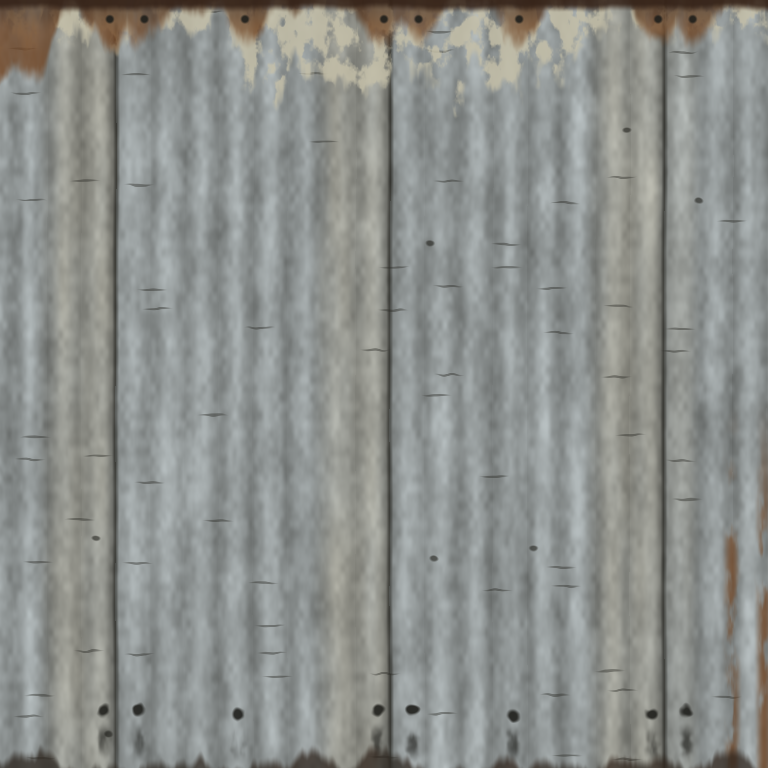
A WebGL 2 fragment shader for this texture:

```glsl
#version 300 es
precision highp float;

uniform vec2 u_resolution;
out vec4 outColor;

const float FIRST_SEAM = 0.151;
const float SHEET_WIDTH = 0.357;
const float RIDGES_PER_SHEET = 8.0;

const vec3 STEEL_DARK = vec3(0.43, 0.445, 0.44);
const vec3 STEEL_LIGHT = vec3(0.70, 0.73, 0.735);
const vec3 WARM_GREY = vec3(0.59, 0.58, 0.53);
const vec3 PALE_PAINT = vec3(0.77, 0.75, 0.66);
const vec3 RUST = vec3(0.44, 0.27, 0.14);
const vec3 RUST_DARK = vec3(0.20, 0.13, 0.09);
const vec3 GRIME = vec3(0.17, 0.17, 0.15);

float hash(vec2 p) {
    return fract(sin(dot(p, vec2(127.1, 311.7))) * 43758.5453);
}

float noise(vec2 p) {
    vec2 i = floor(p), f = fract(p);
    f = f * f * (3.0 - 2.0 * f);
    float low = mix(hash(i), hash(i + vec2(1, 0)), f.x);
    float high = mix(hash(i + vec2(0, 1)), hash(i + vec2(1, 1)), f.x);
    return mix(low, high, f.y);
}

float fbm(vec2 p) {
    float sum = 0.0, weight = 0.5;
    for (int i = 0; i < 4; i++) {
        sum += weight * noise(p);
        p = p * 2.03 + 17.3;
        weight *= 0.5;
    }
    return sum / 0.9375;
}

float band(float d, float halfWidth, float blur) {
    return 1.0 - smoothstep(halfWidth - blur, halfWidth + blur, abs(d));
}

// Distance along x to the closest of three fixings on each sheet
float fixingOffset(float x, float shift) {
    float nearest = 1.0;
    for (int i = 0; i < 3; i++) {
        float place = FIRST_SEAM + shift - 0.016 + 0.045 * float(i) + 0.086 * float(i / 2);
        float d = (x - place) / SHEET_WIDTH;
        d = (d - floor(d + 0.5)) * SHEET_WIDTH;
        if (abs(d) < abs(nearest)) nearest = d;
    }
    return nearest;
}

// Short horizontal scratches or small pits, one chance per cell
float marks(vec2 p, vec2 grid, vec2 size, float chance) {
    vec2 cell = floor(p * grid);
    vec2 center = 0.3 + 0.4 * vec2(hash(cell + 3.1), hash(cell + 8.7));
    vec2 d = (fract(p * grid) - center) / grid;
    d.y += 0.003 * (noise(p * 90.0) - 0.5);
    float shape = 1.0 - smoothstep(0.5, 1.2, length(d / size));
    return shape * step(hash(cell), chance);
}

vec3 steel(vec2 p, float s, float sheet) {
    float wave = -cos(6.28318 * s / SHEET_WIDTH * RIDGES_PER_SHEET);
    float ridge = floor(s / SHEET_WIDTH * RIDGES_PER_SHEET);
    float tone = 0.5 + 0.23 * wave * (0.7 + 0.6 * hash(vec2(ridge, sheet)));
    tone += 0.55 * (fbm(p * vec2(48.0, 20.0)) - 0.5);
    tone += 0.34 * (fbm(p * vec2(9.0, 5.0) + sheet) - 0.5);
    tone += 0.28 * (noise(p * vec2(150.0, 85.0)) - 0.5);
    tone += 0.20 * (noise(vec2(p.x * 110.0, p.y * 4.0)) - 0.5);
    vec3 color = mix(STEEL_DARK, STEEL_LIGHT, clamp(tone, -0.15, 1.15));
    // Weathered laps beside the seams
    float lap = smoothstep(0.25, 0.29, s) + 0.5 * band(s - 0.02, 0.02, 0.01) * step(1.5, sheet);
    vec3 warm = WARM_GREY * (0.8 + 0.4 * tone);
    return mix(color, warm, lap * (0.45 + 0.3 * noise(p * vec2(60.0, 8.0))));
}

void main() {
    vec2 p = gl_FragCoord.xy / u_resolution;
    vec2 q = p + vec2(0.002 * (noise(vec2(p.y * 9.0, 2.0)) - 0.5), 0.0);
    float along = (q.x - FIRST_SEAM) / SHEET_WIDTH;
    float sheet = floor(along);
    float s = fract(along) * SHEET_WIDTH;
    float seam = min(s, SHEET_WIDTH - s);
    vec3 color = steel(q, s, sheet);

    // Overlap shadows
    color = mix(color, GRIME, 0.72 * band(seam, 0.0027, 0.0025) * (0.6 + 0.4 * noise(p * vec2(3.0, 30.0))));
    color *= 1.0 - 0.2 * band(SHEET_WIDTH - s, 0.008, 0.008);

    // Scratches and pits
    color = mix(color, GRIME, 0.42 * marks(p, vec2(13.0, 36.0), vec2(0.018, 0.0018), 0.16));
    color = mix(color, GRIME, 0.65 * marks(p + 0.37, vec2(9.0, 13.0), vec2(0.006, 0.004), 0.09));

    // Peeling paint and rust runs under the top edge
    float depth = 1.0 - p.y;
    float runs = fbm(vec2(p.x * 42.0, p.y * 13.0));
    float peelReach = 0.035 + 0.065 * smoothstep(0.28, 0.33, p.x) * (1.0 - smoothstep(0.70, 0.82, p.x));
    float peel = 1.0 - smoothstep(-0.015, 0.015, depth - peelReach - 0.13 * (runs - 0.5));
    color = mix(color, PALE_PAINT, peel * smoothstep(0.36, 0.56, fbm(p * vec2(65.0, 42.0))) * 0.85);
    float topFixing = fixingOffset(p.x, 0.008);
    float rustReach = 0.052 * band(topFixing, 0.025, 0.023) + 0.085 * (1.0 - smoothstep(0.055, 0.085, p.x));
    float rust = 1.0 - smoothstep(-0.012, 0.016, depth - rustReach - 0.05 * (runs - 0.5));
    vec3 rustColor = mix(RUST, RUST_DARK, smoothstep(0.045, 0.0, depth) * 0.7);
    color = mix(color, rustColor, rust * (0.5 + 0.4 * runs));

    // Rust streaks low on the right
    float streak = band(p.x - 0.953, 0.007, 0.007) + band(p.x - 0.995, 0.007, 0.007);
    float patchy = smoothstep(0.36, 0.62, fbm(p * vec2(60.0, 15.0)));
    color = mix(color, RUST, 0.75 * streak * patchy * (1.0 - smoothstep(0.25, 0.5, p.y)));

    // Bolt holes, with drips below the lower row
    float topHole = length(vec2(topFixing, p.y - 0.975));
    float lowFixing = fixingOffset(p.x, 0.0);
    float lowHole = length(vec2(lowFixing, p.y - 0.073 - 0.01 * (noise(p.xx * 12.0) - 0.5)));
    float ragged = 0.005 * (noise(p * 130.0) - 0.5);
    float holes = max(band(topHole, 0.005, 0.002), band(lowHole + ragged, 0.007, 0.003));
    float drip = band(lowFixing + ragged, 0.006, 0.005) * band(p.y - 0.033, 0.017, 0.012);
    color = mix(color, GRIME * 0.7, max(holes * 0.9, drip * 0.65 * smoothstep(0.3, 0.6, runs)));

    // Grimy top and bottom edges
    float edgeNoise = fbm(vec2(p.x * 35.0, 4.0));
    color = mix(color, RUST_DARK, 0.85 * (1.0 - smoothstep(0.004, 0.016, depth + 0.008 * (edgeNoise - 0.5))));
    float foot = 1.0 - smoothstep(-0.008, 0.01, p.y - 0.06 * (edgeNoise - 0.4));
    color = mix(color, mix(GRIME, RUST_DARK, runs), 0.75 * foot);

    outColor = vec4(color, 1.0);
}
```
